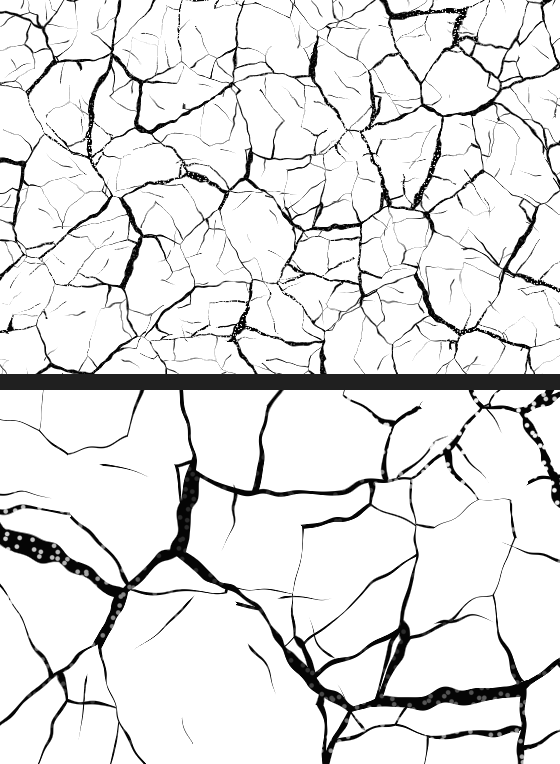
Top, the full canvas; bottom, a detail of the centre.
Give the GLSL for this texture, as a Shadertoy shader.

```glsl
// Dried, cracked ground in black on white: wide cellular cracks split the
// plane into plates, finer tapering cracks split each plate, and loose
// hairlines are scattered on top. Layered sines make every line ragged.

vec2 hash2(vec2 p) {
    return fract(sin(vec2(dot(p, vec2(127.1, 311.7)), dot(p, vec2(269.5, 183.3)))) * 43758.5);
}

// Layered sines, each octave turned and finer than the last
vec2 wobble(vec2 p) {
    vec2 sum = vec2(0.0);
    float amp = 0.016, freq = 9.0;
    for (int i = 0; i < 5; i++) {
        sum += amp * sin(freq * p.yx + vec2(1.3, 4.1) * float(i) + 1.3 * sin(0.6 * freq * p));
        p = mat2(0.8, 0.6, -0.6, 0.8) * p;
        amp *= 0.52;
        freq *= 2.1;
    }
    return sum;
}

// Share of a pixel covered by a line of the given half width
float lineCover(float d, float halfWidth, float px) {
    return clamp((d + halfWidth) / px + 0.5, 0.0, 1.0) - clamp((d - halfWidth) / px + 0.5, 0.0, 1.0);
}

// Cell borders of random width; returns cover, border distance, cell id
vec4 cracks(vec2 p, float cells, vec2 widths, float keep, float px) {
    vec2 q = p * cells, base = floor(q), id = base, nearest = vec2(9.0);
    for (int y = -1; y <= 1; y++)
    for (int x = -1; x <= 1; x++) {
        vec2 cell = base + vec2(x, y);
        vec2 seed = cell + hash2(cell) - q;
        if (dot(seed, seed) < dot(nearest, nearest)) {
            nearest = seed;
            id = cell;
        }
    }
    float cover = 0.0, border = 9.0;
    for (int y = -2; y <= 2; y++)
    for (int x = -2; x <= 2; x++) {
        if (x == 0 && y == 0) continue;
        vec2 cell = id + vec2(x, y);
        vec2 seed = cell + hash2(cell) - q;
        float d = dot(0.5 * (nearest + seed), normalize(seed - nearest)) / cells;
        vec2 rnd = hash2(id + cell + 17.0); // same from both sides
        float halfWidth = mix(widths.x, widths.y, rnd.x * rnd.x) * step(rnd.y, keep);
        cover = max(cover, lineCover(d, halfWidth, px));
        border = min(border, d);
    }
    return vec4(cover, border, id);
}

// Short bent strokes that thin out to a point
float hairlines(vec2 p, float cells, float px) {
    vec2 q = p * cells, base = floor(q);
    float cover = 0.0;
    for (int y = -1; y <= 1; y++)
    for (int x = -1; x <= 1; x++) {
        vec2 cell = base + vec2(x, y);
        vec2 rnd = hash2(cell + 41.0);
        float angle = 6.283 * rnd.x;
        vec2 dir = vec2(cos(angle), sin(angle));
        vec2 v = q - cell - hash2(cell + 73.0);
        float along = dot(v, dir) / mix(0.35, 0.8, rnd.y);
        float across = abs(dot(v, vec2(-dir.y, dir.x)) + 0.15 * along * along) / cells;
        float taper = step(0.0, along) * max(1.0 - along, 0.0) * smoothstep(0.0, 0.15, along);
        cover = max(cover, lineCover(across, 0.0014 * taper * step(0.35, rnd.y), px));
    }
    return cover;
}

// Distance to the nearest grain, in grain units
float grain(vec2 q) {
    float nearest = 9.0;
    for (int y = -1; y <= 1; y++)
    for (int x = -1; x <= 1; x++) {
        vec2 cell = floor(q) + vec2(x, y);
        nearest = min(nearest, length(cell + hash2(cell) - q));
    }
    return nearest;
}

void mainImage(out vec4 fragColor, in vec2 fragCoord) {
    float px = 1.0 / iResolution.y;
    vec2 uv = fragCoord * px;
    vec2 p = uv + wobble(uv) + 3.0;

    // Wide cracks swell and shrink along their way
    float swell = 1.0 + 0.35 * sin(11.0 * p.x + 3.0 * sin(8.0 * p.y))
                + 0.25 * sin(37.0 * p.y + 2.0 * sin(29.0 * p.x))
                + 0.2 * sin(160.0 * p.x + 2.0 * sin(130.0 * p.y));
    vec4 plate = cracks(p, 5.5, swell * vec2(0.0012, 0.0075), 1.0, px);

    // Fine cracks start at the plate rim and taper inwards
    float taper = mix(0.25, 1.0, 1.0 - smoothstep(0.0, 0.065, plate.y));
    vec2 inPlate = p + 5.0 * hash2(plate.zw + 5.0);
    float fine = cracks(inPlate, 11.0, taper * swell * vec2(0.0008, 0.0036), 0.62, px).x;

    // White chips break up the ink in patches
    float patchy = smoothstep(-0.3, 0.9, sin(9.0 * p.x + 2.0 * sin(7.0 * p.y)) * sin(8.0 * p.y + 1.0));
    float chips = 1.0 - smoothstep(0.15, 0.32, grain(uv * 115.0));

    float ink = max(max(plate.x, fine), hairlines(p, 11.0, px));
    ink *= 1.0 - chips * mix(0.15, 0.95, patchy);
    fragColor = vec4(mix(vec3(1.0), vec3(0.02), ink), 1.0);
}
```
